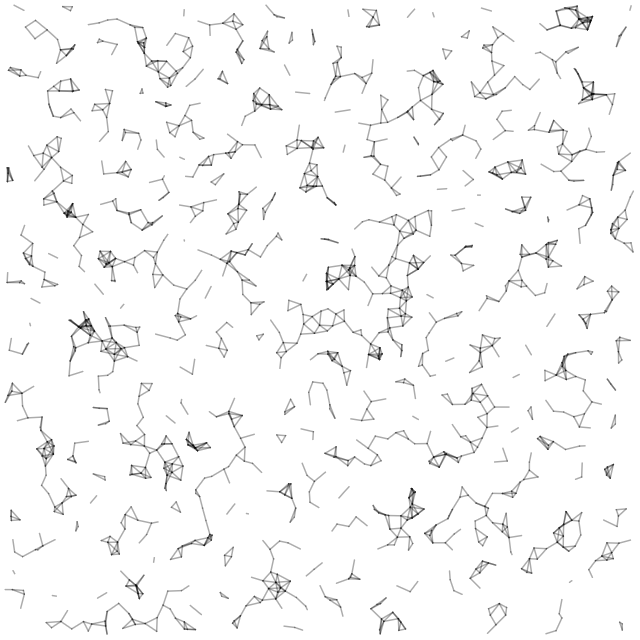
Write a Shadertoy shader that draws this pattern.

```glsl
const float GRID = 38.0;         // cells along each side
const float MARGIN = 0.008;      // empty border around the net
const float MEAN_NODES = 1.11;   // average number of nodes in a cell
const int MAX_PER_CELL = 5;
const int MAX_NEAR = 40;
const float LINK_RANGE = 0.0235; // nodes closer than this are joined
const float HALF_WIDTH = 0.00115;
const float INK = 0.33;          // opacity of a single link
const vec3 PAPER = vec3(1.0);
const vec3 INK_COLOR = vec3(0.0);

// Integer hash: three random values in 0..1
vec3 hash3(uvec3 v) {
    v = v * 1664525u + 1013904223u;
    v.x += v.y * v.z;
    v.y += v.z * v.x;
    v.z += v.x * v.y;
    v ^= v >> 16u;
    v.x += v.y * v.z;
    v.y += v.z * v.x;
    v.z += v.x * v.y;
    return vec3(v >> 8u) / 16777216.0;
}

// Poisson count from a uniform random value
int poissonCount(float u, float mean) {
    float term = exp(-mean);
    float total = term;
    int count = 0;
    while (u > total && count < MAX_PER_CELL) {
        count++;
        term *= mean / float(count);
        total += term;
    }
    return count;
}

vec2 nodePosition(vec2 cell, int index) {
    vec2 jitter = hash3(uvec3(uvec2(cell), uint(index) + 1u)).xy;
    return MARGIN + (cell + jitter) / GRID * (1.0 - 2.0 * MARGIN);
}

float segmentDistance(vec2 p, vec2 a, vec2 b) {
    vec2 ab = b - a;
    float t = clamp(dot(p - a, ab) / max(dot(ab, ab), 1e-9), 0.0, 1.0);
    return length(p - a - ab * t);
}

// Antialiased coverage of a stroke
float strokeCoverage(float dist, float halfWidth, float pixel) {
    return clamp((halfWidth - dist) / pixel + 0.5, 0.0, 1.0);
}

// Fraction of light left after all links over p are laid down
float linkTransmission(vec2 p, float range, float pixel) {
    vec2 near[MAX_NEAR];
    int nearCount = 0;
    float reach = range + HALF_WIDTH + 0.5 * pixel;
    vec2 home = floor((p - MARGIN) / (1.0 - 2.0 * MARGIN) * GRID);

    // Gather the nodes whose links could touch p
    for (int y = -1; y <= 1; y++) {
        for (int x = -1; x <= 1; x++) {
            vec2 cell = home + vec2(x, y);
            if (min(cell.x, cell.y) < 0.0 || max(cell.x, cell.y) >= GRID) continue;
            int count = poissonCount(hash3(uvec3(uvec2(cell), 0u)).z, MEAN_NODES);
            for (int i = 0; i < count; i++) {
                vec2 node = nodePosition(cell, i);
                if (distance(node, p) < reach && nearCount < MAX_NEAR) {
                    near[nearCount] = node;
                    nearCount++;
                }
            }
        }
    }

    // Overlapping links darken one another
    float light = 1.0;
    for (int i = 0; i < nearCount; i++) {
        for (int j = i + 1; j < nearCount; j++) {
            if (distance(near[i], near[j]) > range) continue;
            float dist = segmentDistance(p, near[i], near[j]);
            light *= 1.0 - INK * strokeCoverage(dist, HALF_WIDTH, pixel);
        }
    }
    return light;
}

void mainImage(out vec4 fragColor, in vec2 fragCoord) {
    float pixel = 1.0 / min(iResolution.x, iResolution.y);
    float light = linkTransmission(fragCoord * pixel, LINK_RANGE, pixel);
    fragColor = vec4(mix(INK_COLOR, PAPER, light), 1.0);
}
```
